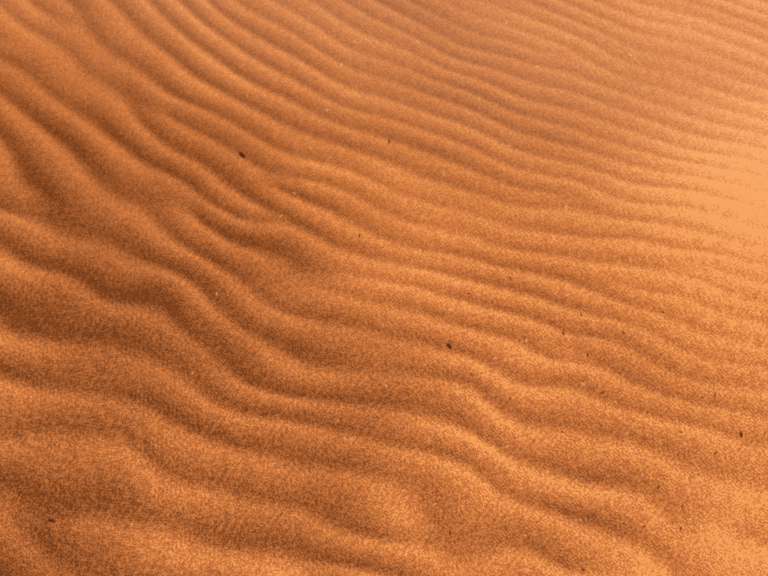
Write a Shadertoy shader that draws this texture.

```glsl
// Wind-rippled orange desert sand in low raking light, receding to the upper right.

const vec3 SHADOW = vec3(0.52, 0.275, 0.125);
const vec3 SAND   = vec3(0.75, 0.43, 0.225);
const vec3 WARM   = vec3(0.83, 0.485, 0.252);
const vec3 SUNLIT = vec3(0.93, 0.59, 0.325);
const vec3 HAZE   = vec3(0.02, 0.045, 0.07);   // added with distance
const vec3 DEBRIS = vec3(0.30, 0.14, 0.07);
const vec3 PEBBLE = vec3(0.96, 0.72, 0.50);

const float TAU = 6.2831853;
const float BASE_TONE = 0.66;
const float DUNE_CONTRAST = 1.6;
const float RIPPLE_CONTRAST = 0.30;
const float RIPPLE_SKEW = 0.5;     // steepness of the shaded side
const float SWELL = 1.1;           // broad patches lying along the ripples
const float WARP = 1.0;            // meander, in ripple spacings
const int   FORKS = 20;            // places where crests split
const float GRAIN_CONTRAST = 0.78;
const float GRAIN_SCALE = 400.0;

float hash(vec2 p) {
    return fract(sin(dot(p, vec2(127.1, 311.7))) * 43758.5453);
}

float noise(vec2 p) {
    vec2 i = floor(p), f = fract(p);
    f = f * f * (3.0 - 2.0 * f);
    return mix(mix(hash(i), hash(i + vec2(1, 0)), f.x),
               mix(hash(i + vec2(0, 1)), hash(i + vec2(1, 1)), f.x), f.y);
}

float glow(vec2 p, vec2 centre, vec2 size) {
    vec2 d = (p - centre) / size;
    return exp(-dot(d, d));
}

// Crest count: wide spacing in front, tight and turning with distance
float ripplePhase(vec2 p) {
    float phase = 3.0 * p.x + 7.2 * p.y + 3.5 * p.y * p.y + 13.0 * p.x * p.y * p.y;
    phase += WARP * (noise(p * vec2(4.0, 5.0) + 3.0) - 0.5);
    return phase + 0.5 * WARP * (noise(p * vec2(10.0, 12.0) + 17.0) - 0.5);
}

// Signed light on the ripples, about -1 to 1
float rippleLight(vec2 p) {
    float phase = ripplePhase(p);
    float along = p.x - 0.45 * p.y;
    float detail = noise(vec2(along * 8.0, phase * 1.6)) - 0.5;
    float swell = noise(vec2(along * 4.0, phase * 0.55) + 23.0) - 0.5;
    float strength = mix(0.45, 1.35, noise(p * vec2(6.0, 8.0) + 41.0));
    for (int i = 0; i < FORKS; i++) {
        float id = float(i);
        vec2 core = vec2(1.4 * hash(vec2(id, 3.0)), hash(vec2(id, 8.0)));
        vec2 d = (p - core) * vec2(1.0, 2.5);
        float turn = mod(id, 2.0) * 2.0 - 1.0;
        phase += turn * atan(d.y, d.x) / TAU;
        strength *= smoothstep(0.0, 0.06, length(d));
    }
    float angle = TAU * phase;
    float wave = sin(angle - RIPPLE_SKEW * sin(angle));
    float distant = smoothstep(0.9, 1.9, p.x + p.y);
    return (wave * strength + 0.7 * detail + SWELL * swell) * mix(1.0, 0.35, distant);
}

// Broad light and shade over the dune
float duneTone(vec2 p) {
    float tone = 0.12 * (smoothstep(0.0, 1.3, p.x) - 0.5);
    tone += 0.20 * glow(p, vec2(1.36, 0.66), vec2(0.38, 0.22));
    tone += 0.10 * glow(p, vec2(0.3, 0.95), vec2(0.35, 0.2));
    tone += 0.10 * glow(p, vec2(1.33, 1.0), vec2(0.3, 0.12));
    tone -= 0.22 * glow(p, vec2(0.0, 0.57), vec2(0.4, 0.28));
    tone -= 0.10 * glow(p, vec2(0.85, 0.8), vec2(0.35, 0.15));
    tone -= 0.12 * glow(p, vec2(0.4, 0.0), vec2(0.5, 0.22));
    return tone + 0.16 * (noise(p * 3.0 + 9.0) - 0.5);
}

// One possible elongated fleck per grid cell
float flecks(vec2 p, float cells, float density, float radius, float seed) {
    vec2 id = floor(p * cells);
    vec2 key = id + seed;
    vec2 jitter = 0.25 + 0.5 * vec2(hash(key + 5.3), hash(key + 9.1));
    vec2 d = p - (id + jitter) / cells;
    float a = TAU * hash(key + 2.7);
    vec2 along = vec2(cos(a), sin(a));
    vec2 q = vec2(dot(d, along) * 0.5, dot(d, vec2(-along.y, along.x)));
    float size = radius * mix(0.5, 1.0, hash(key + 7.9));
    float edge = 1.0 / iResolution.y;
    return step(hash(key), density) * (1.0 - smoothstep(size - edge, size + edge, length(q)));
}

void mainImage(out vec4 fragColor, in vec2 fragCoord) {
    vec2 p = fragCoord / iResolution.y;

    // Grain on turned grids, fainter with distance
    mat2 turn = mat2(0.8, 0.6, -0.6, 0.8);
    vec2 g = turn * p * GRAIN_SCALE;
    float grain = 0.65 * (noise(g) - 0.5) + 0.35 * (noise(turn * g * 0.6 + 31.0) - 0.5);
    grain *= GRAIN_CONTRAST * mix(1.1, 0.45, smoothstep(0.1, 1.0, p.y));

    float tone = BASE_TONE + DUNE_CONTRAST * duneTone(p)
               + RIPPLE_CONTRAST * rippleLight(p) + grain;

    // Shadow to sunlight, paling towards the far corner
    vec3 color = mix(SHADOW, SAND, clamp(tone / 0.56, -0.2, 1.0));
    color = mix(color, WARM, clamp((tone - 0.56) / 0.2, 0.0, 1.0));
    color = mix(color, SUNLIT, clamp((tone - 0.76) / 0.28, 0.0, 1.35));
    color += HAZE * smoothstep(0.6, 1.05, p.y + 0.3 * (p.x - 0.7));

    // Pebbles and plant debris, mostly front right
    float front = smoothstep(0.5, 1.2, p.x) * (1.0 - smoothstep(0.3, 0.65, p.y));
    color = mix(color, PEBBLE, 0.6 * flecks(p, 38.0, 0.18 * front, 0.0018, 60.0));
    color = mix(color, DEBRIS, 0.6 * flecks(p, 30.0, 0.12 * front, 0.0018, 20.0));
    color = mix(color, DEBRIS, 0.85 * flecks(p, 6.0, 0.05, 0.0035, 80.0));

    fragColor = vec4(clamp(color, 0.0, 1.0), 1.0);
}
```
